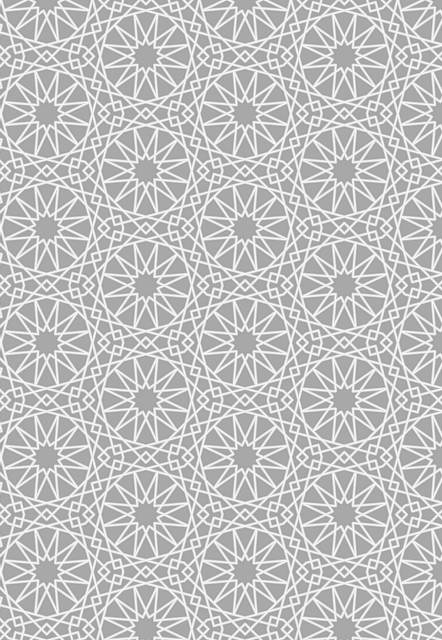
Write a WebGL 1 fragment shader that draws this pattern.

```glsl
precision highp float;
uniform vec2 u_resolution;

#define SPACING 0.179
#define ORIGIN vec2(0.383, 0.4645)
#define DODECAGON_APOTHEM 0.386
#define STAR_RADIUS 0.160
#define TRIAD_APOTHEM 0.088
#define LINE_HALF_WIDTH 0.0098
#define EDGE_SOFTNESS 0.009
#define GROUND_GRAY 0.66
#define SHADE_GRAY 0.63
#define LINE_GRAY 0.97

const float PI = 3.14159265;
const float COLUMN_STEP = 0.8660254;
const float CENTROID_DISTANCE = 0.5773503;

vec2 polar(float radius, float degrees) {
  float a = radians(degrees);
  return radius * vec2(cos(a), sin(a));
}

// Mirror the plane into half a sector around the x axis
vec2 foldSectors(vec2 p, float count) {
  float sector = 2.0 * PI / count;
  float a = atan(p.y, p.x);
  a = abs(a - sector * floor(a / sector + 0.5));
  return length(p) * vec2(cos(a), sin(a));
}

float segmentDistance(vec2 p, vec2 a, vec2 b) {
  vec2 ab = b - a;
  float t = clamp(dot(p - a, ab) / dot(ab, ab), 0.0, 1.0);
  return length(p - a - ab * t);
}

// Dodecagon side, extended both ways to its third crossing
float strapDistance(vec2 p, float normalDegrees) {
  float reach = DODECAGON_APOTHEM * sqrt(2.0);
  return segmentDistance(p, polar(reach, normalDegrees - 45.0),
                            polar(reach, normalDegrees + 45.0));
}

float rosetteDistance(vec2 p) {
  vec2 q = foldSectors(p, 12.0);
  float d = min(strapDistance(q, 15.0),
                min(strapDistance(q, -15.0), strapDistance(q, 45.0)));

  // Petal flank runs through the star tip and on to the star notch
  vec2 tip = vec2(STAR_RADIUS, 0.0);
  vec2 corner = polar(DODECAGON_APOTHEM, 15.0);
  float slope = corner.y / (corner.x - tip.x);
  float notchX = slope * tip.x / (slope + tan(radians(15.0)));
  vec2 notch = vec2(notchX, notchX * tan(radians(15.0)));
  d = min(d, segmentDistance(q, tip, corner));
  d = min(d, segmentDistance(q, tip, notch));

  // Ring that closes three small squares between rosettes
  vec2 c = foldSectors(p, 6.0) - vec2(CENTROID_DISTANCE, 0.0);
  vec2 squareCorner = vec2(-TRIAD_APOTHEM * sqrt(2.0), 0.0);
  vec2 ringCorner = polar(TRIAD_APOTHEM / cos(radians(15.0)), 120.0);
  return min(d, segmentDistance(c, squareCorner, ringCorner));
}

// Staggered columns of rosettes; neighbours overlap
float latticeDistance(vec2 p) {
  float d = 1.0;
  for (int i = -1; i <= 1; i++) {
    float column = floor(p.x / COLUMN_STEP + 0.5) + float(i);
    float shift = 0.5 * mod(column, 2.0);
    for (int j = -1; j <= 1; j++) {
      float row = floor(p.y - shift + 0.5) + float(j);
      d = min(d, rosetteDistance(p - vec2(column * COLUMN_STEP, row + shift)));
    }
  }
  return d;
}

void main() {
  vec2 p = (gl_FragCoord.xy / u_resolution.y - ORIGIN) / SPACING;
  float pixel = 1.0 / (u_resolution.y * SPACING);
  float d = latticeDistance(p);

  // Faint shade beside the lines, then the soft white lines
  float ground = mix(SHADE_GRAY, GROUND_GRAY, smoothstep(0.018, 0.03, d));
  float blur = max(EDGE_SOFTNESS, 0.7 * pixel);
  float line = 1.0 - smoothstep(LINE_HALF_WIDTH - blur, LINE_HALF_WIDTH + blur, d);
  gl_FragColor = vec4(vec3(mix(ground, LINE_GRAY, line)), 1.0);
}
```
